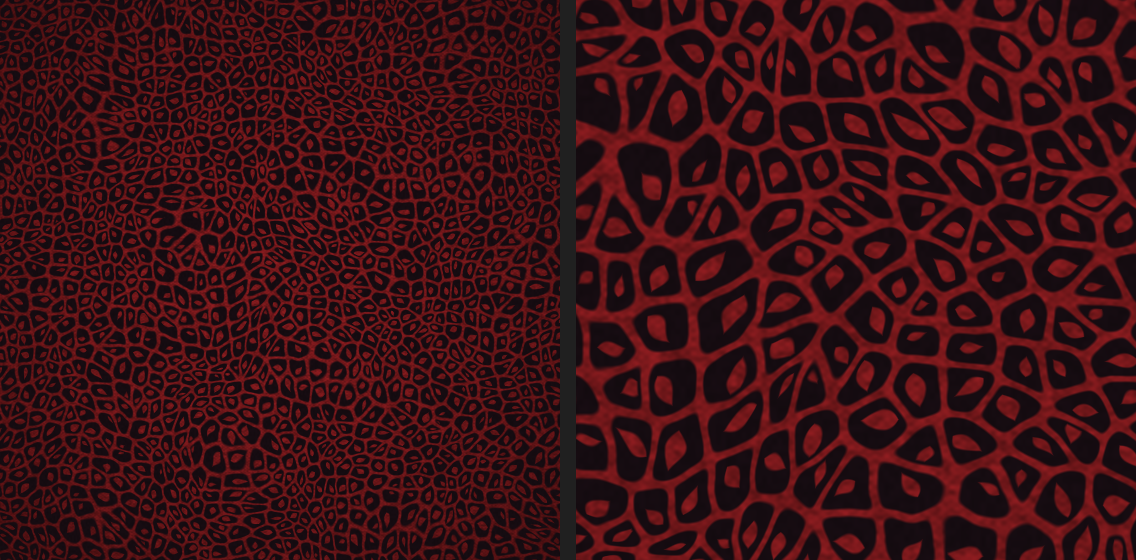
Left: the whole. Right: its middle third, enlarged.
Reproduce this pattern procedurally as a WebGL 1 fragment shader.

```glsl
precision highp float;

uniform vec2 u_resolution;

vec2 hash2(vec2 p) {
  vec3 q = fract(p.xyx * vec3(0.1031, 0.1030, 0.0973));
  q += dot(q, q.yzx + 33.33);
  return fract((q.xx + q.yz) * q.zy);
}

float noise(vec2 p) {
  vec2 i = floor(p), f = fract(p);
  f = f * f * (3.0 - 2.0 * f);
  float low = mix(hash2(i).x, hash2(i + vec2(1.0, 0.0)).x, f.x);
  float high = mix(hash2(i + vec2(0.0, 1.0)).x, hash2(i + 1.0).x, f.x);
  return mix(low, high, f.y);
}

vec2 seedOffset(vec2 cell) {
  return 0.5 + 0.8 * (hash2(cell + 50.0) - 0.5);
}

// Leaf with pointed ends, fuller on one side; positive inside
float leaf(vec2 q, float halfLength, float halfWidth) {
  float t = clamp(q.x / halfLength, -1.5, 1.5);
  return halfWidth * (1.0 - t * t) * (1.0 + 0.4 * t) - abs(q.y);
}

// x: rounded distance to the cell border, y: signed depth inside the central leaf
vec2 cellPattern(vec2 p) {
  vec2 base = floor(p), f = fract(p);

  // Nearest seed
  vec2 home = vec2(0.0), toSeed = vec2(8.0);
  for (int j = -1; j <= 1; j++) {
    for (int i = -1; i <= 1; i++) {
      vec2 g = vec2(float(i), float(j));
      vec2 r = g + seedOffset(base + g) - f;
      if (dot(r, r) < dot(toSeed, toSeed)) {
        toSeed = r;
        home = g;
      }
    }
  }

  // Soft minimum over borders rounds the corners
  float borderSum = 0.0;
  vec2 closest = vec2(8.0);
  for (int j = -2; j <= 2; j++) {
    for (int i = -2; i <= 2; i++) {
      if (i == 0 && j == 0) continue;
      vec2 g = home + vec2(float(i), float(j));
      vec2 r = g + seedOffset(base + g) - f;
      vec2 between = r - toSeed;
      float d = dot(0.5 * (toSeed + r), normalize(between));
      borderSum += exp(-16.0 * d);
      if (dot(between, between) < dot(closest, closest)) closest = between;
    }
  }
  float border = -log(borderSum) / 16.0;

  // Leaf lies roughly along the long side of its cell
  vec2 rnd = hash2(base + home + 91.0);
  float inradius = clamp(0.5 * length(closest), 0.2, 0.42);
  vec2 away = -normalize(closest);
  vec2 q = -toSeed - away * (0.45 - inradius) * 0.45;
  float tilt = atan(away.x, -away.y) + (rnd.x - 0.5) * 1.8;
  float c = cos(tilt), s = sin(tilt);
  q = vec2(c * q.x + s * q.y, c * q.y - s * q.x);
  q.x *= rnd.y < 0.5 ? -1.0 : 1.0;
  float inside = leaf(q, 0.65 * inradius + 0.06, (0.36 + 0.16 * rnd.y) * inradius);
  return vec2(border, min(inside, border - 0.15));
}

void main() {
  float side = min(u_resolution.x, u_resolution.y);
  vec2 uv = gl_FragCoord.xy / side;

  // Slow warp varies cell size, fine warp roughens the outlines
  vec2 p = uv * 35.0;
  p += 1.7 * vec2(noise(uv * 8.0), noise(uv * 8.0 + 37.0));
  p += 0.12 * vec2(noise(uv * 75.0 + 11.0), noise(uv * 75.0 + 63.0));

  vec2 cell = cellPattern(p);
  float soft = 0.025 + 18.0 / side;
  float lineWidth = 0.06 + 0.035 * noise(uv * 30.0 + 5.0);
  float net = 1.0 - smoothstep(lineWidth - soft, lineWidth + soft, cell.x);
  float seed = smoothstep(-soft, soft, cell.y);
  float ink = max(net, seed);

  // Woven threads
  float slub = noise(uv * vec2(150.0, 340.0));
  float grain = noise(uv * vec2(330.0, 260.0) + 19.0);
  float rib = sin(uv.y * 1180.0) * sin(uv.x * 900.0);
  float weave = 0.72 + 0.28 * slub + 0.2 * grain + 0.05 * rib;

  // Light falls off towards the edges
  vec2 fromCentre = gl_FragCoord.xy / u_resolution - 0.5;
  float light = 1.06 - 0.8 * dot(fromCentre, fromCentre);

  vec3 black = vec3(0.082, 0.045, 0.065) * (0.9 + 0.2 * grain);
  vec3 red = vec3(0.46, 0.092, 0.103) * weave * light;
  gl_FragColor = vec4(mix(black, red, ink), 1.0);
}
```
